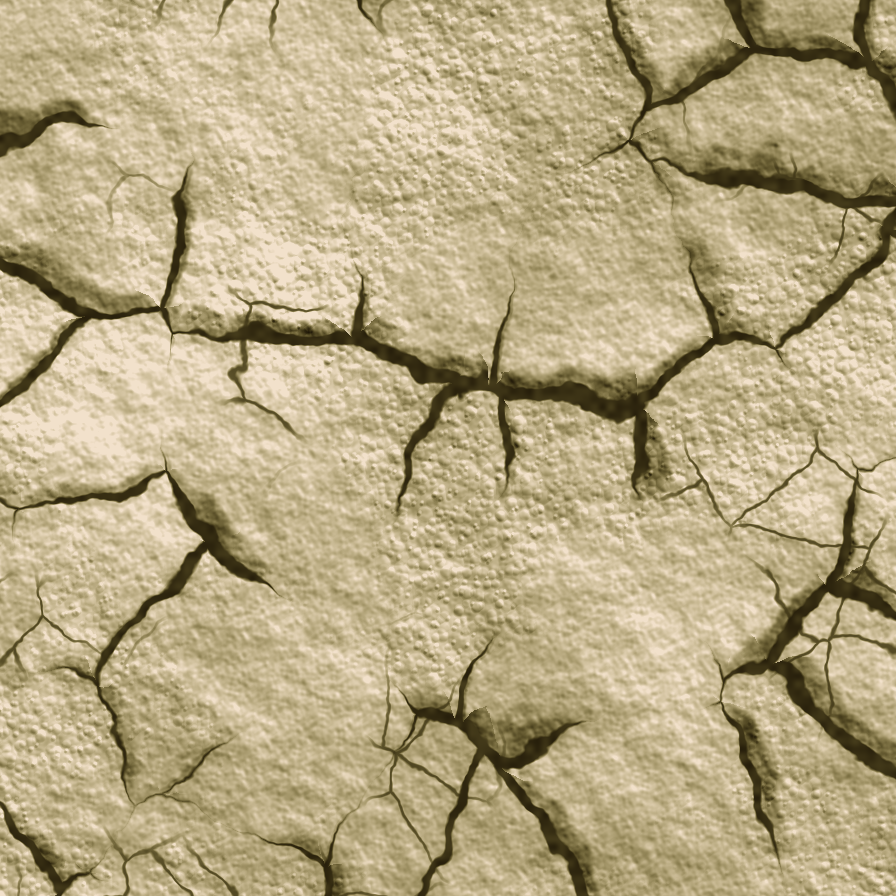
Reproduce this texture procedurally as a Shadertoy shader.

```glsl
// Sunlit dry clay, split by deep cracks into rough, crumbling blocks.

const mat2 TURN = mat2(0.8, 0.6, -0.6, 0.8);
const vec2 SUN = vec2(0.45, 0.89);

vec2 hash2(vec2 p) {
    vec3 q = fract(p.xyx * vec3(0.1031, 0.1030, 0.0973));
    q += dot(q, q.yzx + 33.33);
    return fract((q.xx + q.yz) * q.zy);
}

float noise(vec2 p) {
    vec2 i = floor(p), f = fract(p);
    f = f * f * (3.0 - 2.0 * f);
    return mix(mix(hash2(i).x, hash2(i + vec2(1, 0)).x, f.x),
               mix(hash2(i + vec2(0, 1)).x, hash2(i + vec2(1, 1)).x, f.x), f.y);
}

float fbm(vec2 p) {
    float sum = 0.0, amp = 0.5;
    for (int i = 0; i < 4; i++) {
        sum += amp * noise(p);
        p = TURN * p * 2.05 + 13.7;
        amp *= 0.5;
    }
    return sum / 0.9375;
}

// Voronoi border: x is the distance to it, yz the direction towards it.
vec3 border(vec2 p) {
    vec2 base = floor(p), f = fract(p), nearCell = vec2(0), toNear = vec2(8);
    for (int y = -1; y <= 1; y++)
    for (int x = -1; x <= 1; x++) {
        vec2 cell = vec2(x, y);
        vec2 r = cell + hash2(base + cell) - f;
        if (dot(r, r) < dot(toNear, toNear)) { toNear = r; nearCell = cell; }
    }
    vec3 best = vec3(8, 0, 1);
    for (int y = -2; y <= 2; y++)
    for (int x = -2; x <= 2; x++) {
        vec2 cell = nearCell + vec2(x, y);
        vec2 r = cell + hash2(base + cell) - f;
        vec2 gap = r - toNear;
        if (dot(gap, gap) > 1e-4) {
            vec2 dir = normalize(gap);
            float d = dot(0.5 * (r + toNear), dir);
            if (d < best.x) best = vec3(d, dir);
        }
    }
    return best;
}

// Scattered round lumps of mixed size.
float crumbs(vec2 p) {
    vec2 base = floor(p);
    float top = 0.0;
    for (int y = -1; y <= 1; y++)
    for (int x = -1; x <= 1; x++) {
        vec2 cell = base + vec2(x, y);
        vec2 r = cell + hash2(cell) - p;
        float radius = 0.2 + 0.45 * hash2(cell + 71.0).y;
        top = max(top, 1.0 - dot(r, r) / (radius * radius));
    }
    return top;
}

float soilHeight(vec2 p, float crumbly) {
    float h = 0.0, amp = 0.5;
    vec2 q = p * 12.0;
    for (int i = 0; i < 5; i++) {
        h += amp * noise(q);
        q = TURN * q * 2.1 + 17.3;
        amp *= 0.56;
    }
    return h + crumbly * (0.09 * crumbs(p * 48.0) + 0.06 * crumbs(TURN * p * 95.0));
}

void mainImage(out vec4 fragColor, in vec2 fragCoord) {
    vec2 p = fragCoord / min(iResolution.x, iResolution.y);

    // Bend the crack network, coarsely and then finely
    vec2 bent = p + 0.09 * (vec2(fbm(p * 5.0), fbm(p * 5.0 + 40.0)) - 0.5)
                  + 0.022 * (vec2(fbm(p * 28.0 + 9.0), fbm(p * 28.0 + 60.0)) - 0.5);
    vec3 edge = border(bent * 5.0 + 3.0);
    float d = edge.x / 5.0;
    float shadeSide = dot(edge.yz, -SUN);
    float depth = smoothstep(0.18, 0.62, noise(p * 5.5 + 21.0));

    // Sunlit tops: broad patches plus relief from lumps and grains
    float crumbly = 0.15 + 0.95 * smoothstep(0.42, 0.68, fbm(p * 6.0 + 33.0));
    float relief = soilHeight(p, crumbly) - soilHeight(p + SUN * 0.003, crumbly);
    float tone = 0.805 + 0.32 * (fbm(p * 3.5 + 5.0) - 0.5);
    tone += 2.7 * relief + 0.09 * (noise(TURN * p * 230.0) - 0.5);

    // Block shoulders: bright towards the sun, dim towards the cracks
    tone += 0.06 * depth * max(-shadeSide, 0.0) * exp(-d / 0.015);
    tone -= 0.12 * depth * exp(-d / 0.012);

    // Rough side faces turned away from the sun
    float faceWidth = 0.004 + 0.036 * depth * max(shadeSide, 0.0) * (0.4 + 1.1 * fbm(p * 14.0));
    float face = depth * (1.0 - smoothstep(0.6, 1.1, d / faceWidth));
    float faceTone = 0.47 + 3.2 * relief + 0.4 * (fbm(p * 40.0) - 0.5);
    tone = mix(tone, faceTone, face * smoothstep(-0.1, 0.3, shadeSide));

    // Hairline splits across the blocks
    float hair = border(bent * 9.0 + 50.0).x / 9.0;
    float hairMask = smoothstep(0.52, 0.7, noise(p * 6.5 + 80.0));
    tone = mix(tone, 0.25, 0.85 * hairMask * (1.0 - smoothstep(0.0006, 0.0032, hair)));

    // Deep shadow inside the cracks
    float width = 0.0075 * depth * depth * (0.6 + 0.8 * max(shadeSide, 0.0));
    float gap = 1.0 - smoothstep(width - 0.0012, width + 0.0022, d);
    tone = mix(tone, 0.15 + 0.12 * noise(p * 110.0), gap * smoothstep(0.05, 0.4, depth));

    // Tone to clay colour: umber shadow up to pale straw
    tone = clamp(tone, 0.1, 0.95);
    fragColor = vec4(tone, 0.955 * tone - 0.025, 0.62 * tone * tone + 0.26 * tone - 0.01, 1.0);
}
```
